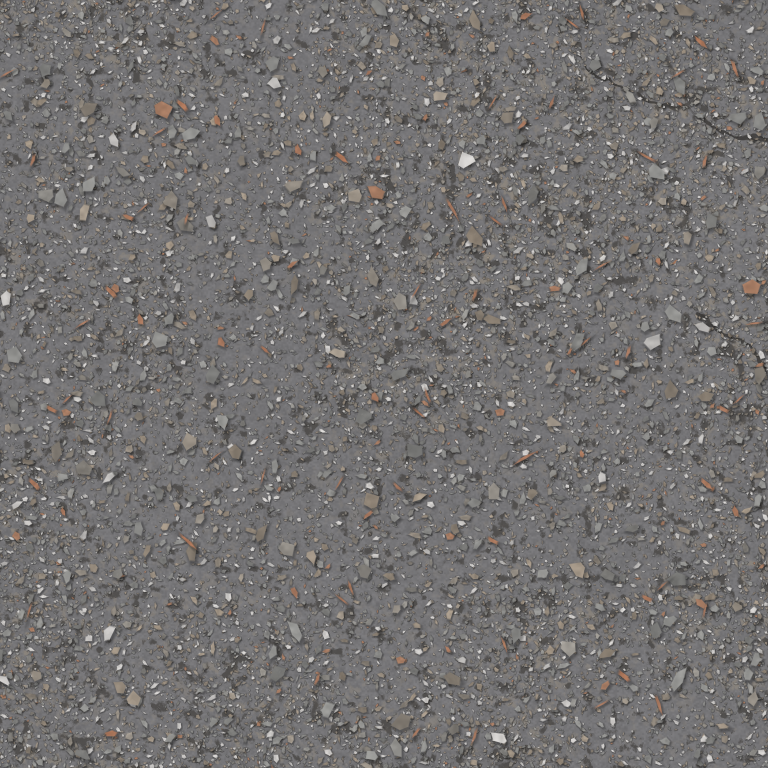
Write a Shadertoy shader that draws this texture.

```glsl
// Worn grey asphalt with angular stone chips, dark pits, rusty bits and fine cracks.

const vec3 BINDER     = vec3(0.462, 0.459, 0.468);
const vec3 PIT        = vec3(0.27, 0.26, 0.25);
const vec3 DUST       = vec3(0.56, 0.53, 0.49);
const vec3 STONE_GREY = vec3(0.56, 0.56, 0.55);
const vec3 STONE_TAN  = vec3(0.61, 0.56, 0.50);
const vec3 STONE_PALE = vec3(0.83, 0.82, 0.81);
const vec3 RUST       = vec3(0.70, 0.47, 0.35);
const float GRAIN_CONTRAST = 0.19;
const float PIT_STRENGTH   = 0.75;
const float SHADOW         = 0.28;
const float CRACK_WIDTH    = 0.0013;
const float TAU = 6.28318;

float hash(vec2 p) {
    return fract(sin(dot(p, vec2(127.1, 311.7))) * 43758.5453);
}

float noise(vec2 p) {
    vec2 i = floor(p), f = fract(p);
    f = f * f * (3.0 - 2.0 * f);
    return mix(mix(hash(i), hash(i + vec2(1, 0)), f.x),
               mix(hash(i + vec2(0, 1)), hash(i + vec2(1, 1)), f.x), f.y);
}

float fbm(vec2 p) {
    float sum = 0.0, amp = 0.5;
    for (int i = 0; i < 4; i++) {
        sum += amp * noise(p);
        p = mat2(1.6, 1.2, -1.2, 1.6) * p + 7.3;
        amp *= 0.5;
    }
    return sum / 0.9375;
}

// Distance to an irregular convex chip with five sides
float chip(vec2 p, float radius, vec2 id) {
    float d = -1.0;
    for (int i = 0; i < 5; i++) {
        float k = float(i);
        float a = (k + 0.6 * hash(id + 3.1 + k)) * TAU / 5.0;
        float side = radius * (0.65 + 0.35 * hash(id + 9.7 + k));
        d = max(d, dot(p, vec2(cos(a), sin(a))) - side);
    }
    return d;
}

vec3 stoneColor(vec2 id, float paleShare) {
    vec3 c = mix(STONE_GREY, STONE_TAN, smoothstep(0.35, 0.9, hash(id + 0.17)));
    c *= 0.84 + 0.28 * hash(id + 0.29);
    float kind = hash(id + 0.41);
    if (kind < paleShare) c = STONE_PALE * (0.86 + 0.2 * hash(id + 0.53));
    else if (kind > 0.975) c = mix(STONE_TAN, RUST, 0.7);
    return c;
}

// One layer of scattered chips; sizes are given in cells
void scatter(inout vec3 col, vec2 uv, float cells, float density,
             float radius, float stretch, float paleShare, float rust, float seed) {
    vec2 p = uv * cells;
    float aa = 0.7 * cells / iResolution.y;
    for (int y = -1; y <= 1; y++)
    for (int x = -1; x <= 1; x++) {
        vec2 cell = floor(p) + vec2(x, y);
        vec2 id = cell + seed;
        if (hash(id) > density) continue;
        vec2 q = p - cell - 0.15 - 0.7 * vec2(hash(id + 0.61), hash(id + 0.73));
        float a = TAU * hash(id + 0.83);
        float slim = 1.0 + stretch * hash(id + 0.91);
        mat2 turn = mat2(cos(a), -sin(a), sin(a), cos(a));
        vec2 squash = vec2(inversesqrt(slim), sqrt(slim));
        float size = radius * mix(0.5, 1.0, pow(hash(id + 1.37), 1.6));
        float d = chip(turn * q * squash, size, id) / squash.y;
        float under = chip(turn * (q + vec2(-0.06, 0.08)) * squash, size, id) / squash.y;
        col *= 1.0 - SHADOW * (1.0 - smoothstep(-0.03, 0.09 + aa, under));
        vec3 c = mix(stoneColor(id, paleShare), RUST, rust);
        c *= 0.92 + 0.16 * noise(p * 5.0 + seed);
        col = mix(col, c, 0.93 * (1.0 - smoothstep(-aa, aa, d)));
    }
}

// Broken, wandering crack between two points
float crack(vec2 uv, vec2 a, vec2 b) {
    uv += 0.035 * (vec2(fbm(uv * 18.0), fbm(uv * 18.0 + 40.0)) - 0.5);
    uv += 0.006 * (vec2(noise(uv * 130.0), noise(uv * 130.0 + 20.0)) - 0.5);
    vec2 ab = b - a;
    float t = clamp(dot(uv - a, ab) / dot(ab, ab), 0.0, 1.0);
    float width = CRACK_WIDTH * (0.3 + 1.4 * noise(uv * 45.0));
    float line = 1.0 - smoothstep(width, width + 1.5 / iResolution.y, length(uv - a - t * ab));
    return line * smoothstep(0.2, 0.5, noise(uv * 60.0 + 5.0));
}

void mainImage(out vec4 fragColor, in vec2 fragCoord) {
    vec2 uv = fragCoord / iResolution.y;
    float wear = smoothstep(0.3, 0.7, fbm(uv * 6.0 + 2.0));

    // Binder with fine grain, dusty flecks and pits
    float grain = 0.55 * noise(uv * 430.0) + 0.45 * noise(uv * 210.0 + 31.0) - 0.5;
    vec3 col = BINDER * (1.0 + GRAIN_CONTRAST * grain + 0.06 * (fbm(uv * 9.0) - 0.5));
    float dust = smoothstep(0.52, 0.8, fbm(uv * 120.0 + 11.0));
    col = mix(col, DUST, dust * (0.25 + 0.6 * wear));
    float pits = smoothstep(0.61, 0.78, fbm(uv * 85.0 + 53.0) + 0.05 * wear);
    col = mix(col, PIT, PIT_STRENGTH * pits);

    // Cracks
    float cracks = max(crack(uv, vec2(0.73, 0.93), vec2(1.02, 0.80)),
                       crack(uv, vec2(0.91, 0.60), vec2(1.02, 0.51)));
    col = mix(col, PIT * 0.8, 0.8 * cracks);

    // Stones from fine grit to large chips, then rusty slivers
    float share = 0.65 + 0.6 * wear;
    scatter(col, uv, 205.0, 0.34 * share, 0.42, 1.2, 0.22, 0.0, 11.0);
    scatter(col, uv, 115.0, 0.36 * share, 0.40, 1.5, 0.22, 0.0, 237.0);
    scatter(col, uv, 62.0, 0.30, 0.37, 1.3, 0.13, 0.0, 471.0);
    scatter(col, uv, 30.0, 0.17, 0.35, 1.1, 0.06, 0.0, 713.0);
    scatter(col, uv, 40.0, 0.012, 0.24, 7.0, 0.0, 0.85, 929.0);

    fragColor = vec4(clamp(col, 0.0, 1.0), 1.0);
}
```
